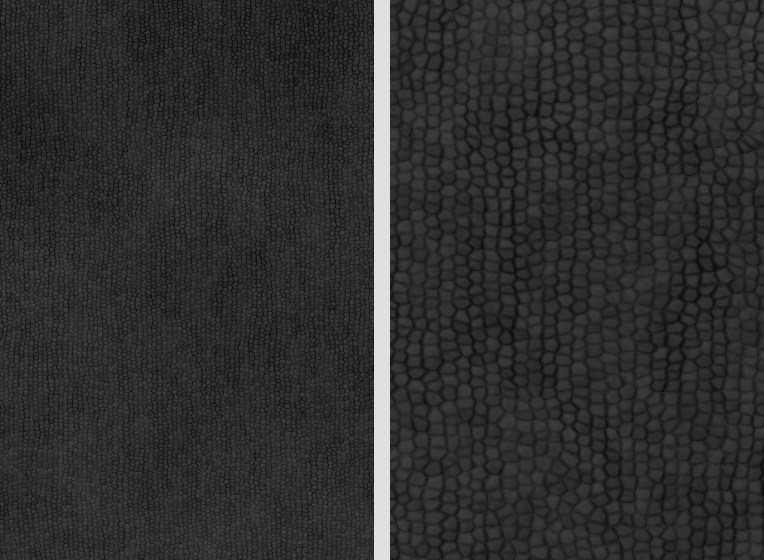
Left: the whole. Right: its middle third, enlarged.
This texture is drawn by a WebGL 2 fragment shader. Its source:

```glsl
#version 300 es
precision highp float;

#define TUFT_GRID vec2(114.0, 136.0)  // tufts per canvas height
#define JITTER 0.52                   // irregularity of tuft positions
#define WARP 0.0085                   // sideways drift of the columns
#define BASE_GREY 0.199
#define GAP_DEPTH 0.094
#define GAP_WIDTH 0.50
#define TUFT_VARIATION 0.042
#define RELIEF 0.030
#define FIBRE 0.050
#define PATCHES 0.075
#define TOP_DARKENING 0.016

uniform vec2 u_resolution;
out vec4 fragColor;

float hash(vec2 p) {
    vec3 q = fract(p.xyx * vec3(0.1031, 0.1030, 0.0973));
    q += dot(q, q.yzx + 33.33);
    return fract((q.x + q.y) * q.z);
}

vec2 hash2(vec2 p) {
    return vec2(hash(p), hash(p + vec2(57.3, 113.7)));
}

float noise(vec2 p) {
    vec2 cell = floor(p), f = fract(p);
    f = f * f * (3.0 - 2.0 * f);
    float low = mix(hash(cell), hash(cell + vec2(1, 0)), f.x);
    float high = mix(hash(cell + vec2(0, 1)), hash(cell + vec2(1, 1)), f.x);
    return mix(low, high, f.y);
}

float fbm(vec2 p) {
    float sum = 0.0, weight = 0.5;
    for (int i = 0; i < 4; i++) {
        sum += weight * noise(p);
        p = mat2(1.6, 1.2, -1.2, 1.6) * p + 17.0;
        weight *= 0.5;
    }
    return sum / 0.9375;
}

// Finds the two nearest tufts; returns gap darkness, relief and tuft tone.
vec3 pile(vec2 q, float looseness) {
    float nearest = 9.0, second = 9.0;
    vec2 toNearest = vec2(0.0), toSecond = vec2(0.0), id = vec2(0.0);
    for (int i = -2; i <= 2; i++) {
        float column = floor(q.x) + float(i);
        float stagger = hash(vec2(column, 7.0));
        float row = floor(q.y - stagger);
        for (int j = -2; j <= 2; j++) {
            vec2 cell = vec2(column, row + float(j));
            vec2 jitter = (hash2(cell + 200.0) - 0.5) * looseness * vec2(0.8, 1.1);
            vec2 offset = cell + vec2(0.5, 0.5 + stagger) + jitter - q;
            float d = length(offset);
            if (d < nearest) {
                second = nearest;
                toSecond = toNearest;
                nearest = d;
                toNearest = offset;
                id = cell;
            } else if (d < second) {
                second = d;
                toSecond = offset;
            }
        }
    }
    // Gaps between columns are deeper than gaps between rows.
    float sideways = abs(normalize(toSecond - toNearest).x);
    float gap = 1.0 - smoothstep(0.0, GAP_WIDTH, second - nearest);
    gap *= mix(0.55, 1.0, sideways);
    float relief = dot(toNearest, vec2(0.5, -0.85));
    return vec3(gap, relief, hash(id + 400.0) - 0.5);
}

void main() {
    vec2 uv = gl_FragCoord.xy / u_resolution.y;

    // Columns wander gently, with smaller kinks on top.
    vec2 drift = vec2(fbm(uv * 7.0), fbm(uv * 7.0 + 40.0)) - 0.5;
    vec2 kink = vec2(noise(uv * 42.0 + 9.0), noise(uv * 42.0 + 71.0)) - 0.5;
    vec2 cloth = uv + WARP * (2.0 * drift + 0.4 * kink);

    float looseness = JITTER * mix(0.7, 1.4, noise(uv * 9.0 + 23.0));
    vec3 tuft = pile(cloth * TUFT_GRID, looseness);

    // Some column seams open wider, in vertical streaks.
    float streak = noise(cloth * vec2(TUFT_GRID.x * 0.8, 22.0) + 5.0);
    float openness = mix(0.55, 1.35, streak) * mix(0.9, 1.15, uv.y);

    float patches = fbm(uv * vec2(7.0, 6.0) + 60.0) - 0.5;
    float fibre = noise(uv * 290.0) * 0.6 + noise(uv * 430.0 + 31.0) * 0.4 - 0.5;

    float grey = BASE_GREY - GAP_DEPTH * openness * tuft.x;
    grey += RELIEF * tuft.y + TUFT_VARIATION * tuft.z;
    grey += PATCHES * patches + FIBRE * fibre;
    grey -= TOP_DARKENING * (smoothstep(0.25, 1.0, uv.y) - 0.4);
    fragColor = vec4(vec3(clamp(grey, 0.06, 0.30)), 1.0);
}
```
